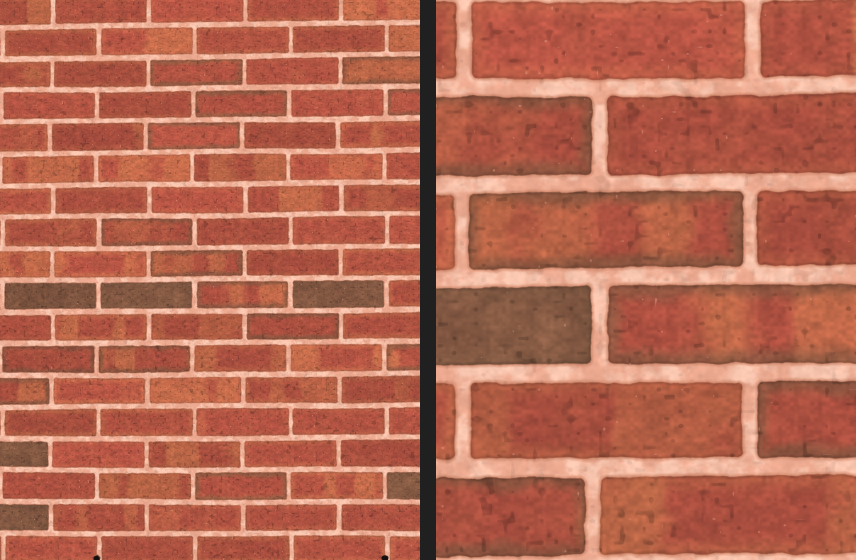
Left: the whole. Right: its middle third, enlarged.
Give the GLSL for this texture, as a WebGL 2 fragment shader.

```glsl
#version 300 es
precision highp float;
// Weathered red brick wall in running bond with pale pink mortar.
uniform vec2 u_resolution;
out vec4 fragColor;

// Lengths are fractions of the canvas height.
const vec2 PITCH = vec2(0.1715, 0.0565);
const vec2 JOINT = vec2(0.0090, 0.0108);
const vec3 RED = vec3(0.68, 0.315, 0.255);
const vec3 ORANGE = vec3(0.76, 0.42, 0.29);
const vec3 BROWN = vec3(0.46, 0.32, 0.24);
const vec3 MORTAR = vec3(0.92, 0.66, 0.56);
const vec3 MORTAR_LIGHT = vec3(0.98, 0.78, 0.69);
const vec3 MORTAR_SHADE = vec3(0.81, 0.53, 0.42);

float hash(vec2 p) {
    return fract(sin(dot(p, vec2(127.1, 311.7))) * 43758.55);
}

float noise(vec2 p) {
    vec2 i = floor(p), f = fract(p);
    f = f * f * (3.0 - 2.0 * f);
    return mix(mix(hash(i), hash(i + vec2(1, 0)), f.x),
               mix(hash(i + vec2(0, 1)), hash(i + vec2(1, 1)), f.x), f.y);
}

float fbm(vec2 p) {
    float sum = 0.0, gain = 0.5;
    for (int i = 0; i < 4; i++) {
        sum += gain * noise(p);
        p = p * 2.03 + 17.3;
        gain *= 0.5;
    }
    return sum / 0.9375;
}

float roundBox(vec2 p, vec2 halfSize, float radius) {
    vec2 q = abs(p) - halfSize + radius;
    return length(max(q, 0.0)) + min(max(q.x, q.y), 0.0) - radius;
}

// Courses rise a little to the right near the top and waver slightly.
vec2 bend(vec2 p) {
    float sag = 0.003 * (noise(p * vec2(5.0, 18.0)) - 0.5);
    return vec2(p.x, p.y - 0.014 * p.x * p.y + sag);
}

// Horizontal start of a course, shifted by about half a brick on odd rows.
float courseStart(float row) {
    float jitter = 0.007 * (hash(vec2(row, 4.7)) - 0.5);
    return mix(0.003, 0.092, mod(row, 2.0)) + jitter;
}

// Fired clay: red body, orange bands and rim, occasional brown bricks.
vec3 brickColor(vec2 p, vec2 id, float across, float depth) {
    float blotch = fbm(p * 45.0 + id);
    float bandNoise = noise(vec2(across * 6.0 + hash(id) * 37.0, id.y * 3.0));
    float banded = smoothstep(0.45, 0.75, hash(id + 8.3));
    float band = smoothstep(0.42, 0.66, bandNoise + 0.25 * (blotch - 0.5)) * banded;
    float rim = 1.0 - smoothstep(0.001, 0.011, depth + 0.010 * (blotch - 0.5));
    float warm = max(band, rim * mix(0.25, 0.9, hash(id + 2.9)));

    vec3 c = mix(RED, ORANGE, clamp(0.85 * warm + 0.5 * (blotch - 0.4), 0.0, 1.0));
    c = mix(c, BROWN, 0.6 * rim * step(0.78, hash(id + 5.1)));
    float burnt = step(0.95, hash(id + 13.7));
    c = mix(c, BROWN * (0.9 + 0.25 * blotch), 0.92 * burnt);
    return c * mix(0.95, 1.06, hash(id + 21.4));
}

// Sandy pits and a few bright flecks.
vec3 addGrain(vec3 c, vec2 p, float strength) {
    float fine = noise(p * 420.0) - 0.5;
    float coarse = fbm(p * vec2(130.0, 190.0)) - 0.5;
    float pit = smoothstep(0.76, 0.92, noise(p * 230.0 + 31.0));
    float fleck = smoothstep(0.93, 0.99, noise(p * 260.0 + 77.0));
    c *= 1.0 + strength * (0.14 * fine + 0.24 * coarse - 0.16 * pit);
    return mix(c, MORTAR, 0.4 * strength * fleck);
}

vec3 mortarColor(vec2 p, float gap) {
    vec3 c = mix(MORTAR, MORTAR_LIGHT, smoothstep(0.35, 0.7, fbm(p * 90.0)));
    return mix(MORTAR_SHADE, c, smoothstep(-0.0005, 0.0026, gap));
}

// Dark drain gap in every third joint of the lowest course.
float weepHole(vec2 p, float start, float px) {
    float span = 3.0 * PITCH.x;
    float x = mod(p.x - start - PITCH.x + 0.5 * span, span) - 0.5 * span;
    float d = length(vec2(x, p.y - 0.002)) - 0.006 + 0.004 * (noise(p * 200.0) - 0.5);
    return 1.0 - smoothstep(-px, px, d);
}

void main() {
    float px = 1.0 / u_resolution.y;
    vec2 p = gl_FragCoord.xy * px;
    vec2 wall = bend(p);

    // Locate the brick
    float row = floor((wall.y + 0.0095) / PITCH.y);
    vec2 cell = (wall - vec2(courseStart(row), -0.0095)) / PITCH;
    vec2 id = floor(cell);
    vec2 local = cell - id - 0.5;

    // Ragged outline with small size differences
    vec2 halfSize = 0.5 * (PITCH - JOINT);
    halfSize -= 0.0012 * (vec2(hash(id + 3.3), hash(id + 6.6)) - 0.5);
    float d = roundBox(local * PITCH, halfSize, 0.003);
    d += 0.0026 * (fbm(p * 110.0) - 0.5);

    // Combine the surfaces
    vec3 brick = addGrain(brickColor(p, id, local.x, -d), p, 1.0);
    brick *= 1.0 - 0.14 * smoothstep(-0.0025, 0.0, d);
    vec3 mortar = addGrain(mortarColor(p, d), p, 0.4);
    vec3 c = mix(brick, mortar, smoothstep(-px, px, d));
    c = mix(c, vec3(0.09, 0.06, 0.06), weepHole(p, courseStart(0.0), px));
    fragColor = vec4(c, 1.0);
}
```
